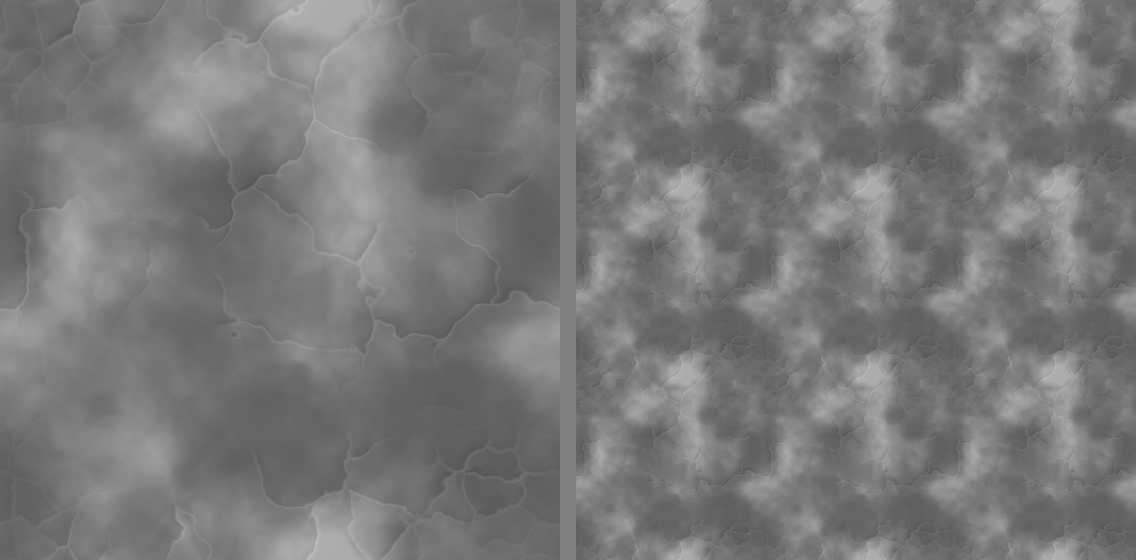
Left: one tile. Right: repeated 3 by 3.
Write a Shadertoy shader that draws this texture.

```glsl
const float DARK = 0.375;            // darkest cloud grey
const float CLOUD_RANGE = 0.30;      // span from darkest to lightest cloud
const float CLOUD_PERIOD = 5.0;      // cloud blobs per tile side
const float PLATE_PERIOD = 5.0;      // large cracked plates per side
const float CHIP_PERIOD = 14.0;      // small corner plates per side
const float PLATE_WARP = 0.17;
const float CHIP_WARP = 0.06;
const float RIDGE_WIDTH = 0.0035;
const float SHADE_WIDTH = 0.014;
const float RIDGE_GAIN = 0.060;
const float SHADE_GAIN = 0.045;
const float CELL_GAIN = 0.050;
const float CORNER_DARKEN = 0.14;
const vec2 LIGHT_DIR = vec2(-0.6, 0.8);

// Integer hash of a wrapped lattice cell
vec2 hash2(vec2 cell, float period, uint seed) {
    uvec2 c = uvec2(mod(cell, period) + 0.5);
    uint h = c.x * 1597u + c.y * 51749u + seed * 7919u + 977u;
    h = (h ^ (h >> 16)) * 2146121u;
    h = (h ^ (h >> 13)) * 843317u;
    h ^= h >> 16;
    return vec2(h & 65535u, h >> 16) / 65535.0;
}

float wrappedNoise(vec2 uv, float period, uint seed) {
    vec2 p = uv * period;
    vec2 i = floor(p), f = p - i;
    f = f * f * f * (f * (f * 6.0 - 15.0) + 10.0);
    float a = hash2(i, period, seed).x;
    float b = hash2(i + vec2(1, 0), period, seed).x;
    float c = hash2(i + vec2(0, 1), period, seed).x;
    float d = hash2(i + vec2(1, 1), period, seed).x;
    return mix(mix(a, b, f.x), mix(c, d, f.x), f.y);
}

float fbm(vec2 uv, float period, uint seed) {
    float sum = 0.0, weight = 0.5, total = 0.0;
    for (int i = 0; i < 5; i++) {
        sum += weight * wrappedNoise(uv, period, seed + uint(i));
        total += weight;
        weight *= 0.48;
        period *= 2.0;
        uv += vec2(0.37, 0.21);
    }
    return sum / total;
}

vec2 warp(vec2 uv, float period, float amount, uint seed) {
    vec2 n = vec2(fbm(uv, period, seed), fbm(uv, period, seed + 20u));
    return uv + amount * (n - 0.5);
}

// Wrapped Voronoi: x = edge distance, y = slope toward light, z = cell value
vec3 plates(vec2 uv, float period, uint seed) {
    vec2 p = uv * period;
    vec2 base = floor(p), f = p - base;
    vec2 nearest = vec2(0.0), home = vec2(0.0);
    float best = 1e3;
    for (int y = -1; y <= 1; y++)
    for (int x = -1; x <= 1; x++) {
        vec2 g = vec2(x, y);
        vec2 r = g + hash2(base + g, period, seed) - f;
        if (dot(r, r) < best) { best = dot(r, r); nearest = r; home = g; }
    }
    float edge = 1e3, slope = 0.0;
    for (int y = -2; y <= 2; y++)
    for (int x = -2; x <= 2; x++) {
        vec2 g = home + vec2(x, y);
        vec2 r = g + hash2(base + g, period, seed) - f;
        vec2 across = r - nearest;
        if (dot(across, across) > 1e-5) {
            vec2 normal = normalize(across);
            float d = dot(0.5 * (r + nearest), normal);
            if (d < edge) { edge = d; slope = dot(normal, LIGHT_DIR); }
        }
    }
    return vec3(edge / period, slope, hash2(base + home, period, seed + 9u).x);
}

// Pale ridge, embossed shoulders and a slight tone per plate
float relief(vec3 plate, float cellGain) {
    float d = plate.x;
    float ridge = exp(-d * d / (RIDGE_WIDTH * RIDGE_WIDTH));
    float inside = smoothstep(0.0, 1.5 * RIDGE_WIDTH, d);
    float shoulder = inside * exp(-d / SHADE_WIDTH);
    return RIDGE_GAIN * ridge * (0.55 + 0.45 * abs(plate.y))
         + SHADE_GAIN * shoulder * (plate.y - 0.45)
         + cellGain * inside * (plate.z - 0.6);
}

void mainImage(out vec4 fragColor, in vec2 fragCoord) {
    vec2 uv = fragCoord / iResolution.xy;

    // Chips gather around the tile corners, plates fade in patches
    vec2 toCorner = abs(fract(uv + 0.5) - 0.5);
    float ragged = 0.35 * (fbm(uv, 6.0, 90u) - 0.5);
    float corner = 1.0 - smoothstep(0.13, 0.29, length(toCorner) + ragged);
    float patches = smoothstep(0.40, 0.62, fbm(uv, 4.0, 110u));

    // Soft clouds
    vec2 cloudUv = warp(uv, 4.0, 0.10, 130u);
    float cloud = (fbm(cloudUv, CLOUD_PERIOD, 3u) - 0.2) / 0.6;
    cloud = clamp(cloud - CORNER_DARKEN * corner, 0.0, 1.0);
    float tone = DARK + CLOUD_RANGE * cloud * sqrt(cloud);

    // Cracks
    vec3 plate = plates(warp(uv, 8.0, PLATE_WARP, 40u), PLATE_PERIOD, 61u);
    vec3 chip = plates(warp(uv, 12.0, CHIP_WARP, 70u), CHIP_PERIOD, 67u);
    tone += patches * (1.0 - corner) * relief(plate, 0.3 * CELL_GAIN);
    tone += corner * (0.35 + 0.65 * patches) * relief(chip, CELL_GAIN);

    fragColor = vec4(vec3(tone), 1.0);
}
```
